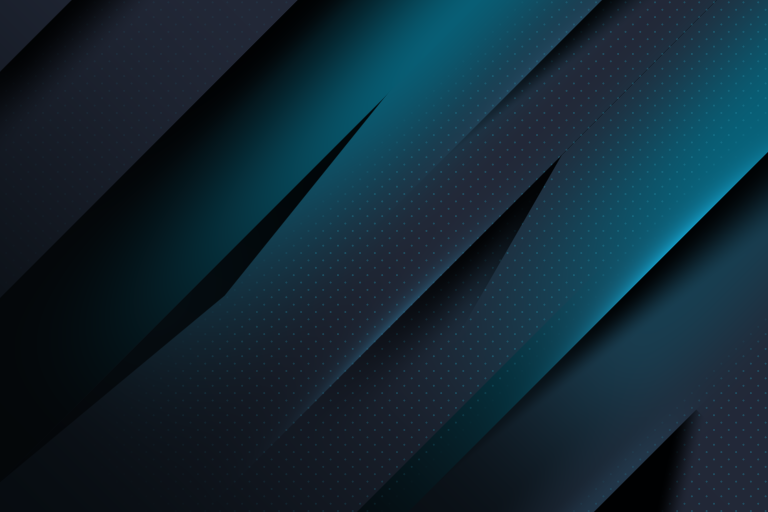
A Shadertoy shader for this background:

```glsl
#define INK vec3(0.025, 0.045, 0.062)
#define SLATE vec3(0.135, 0.158, 0.218)
#define TEAL vec3(0.03, 0.37, 0.46)
#define STEEL vec3(0.17, 0.38, 0.50)
#define CYAN vec3(0.08, 0.66, 0.84)
#define DOT_COLOR vec3(0.10, 0.42, 0.50)
#define DOT_GAP 0.0288
#define DOT_RADIUS 0.0019

// Antialiased step across a diagonal edge
float over(float d) {
    float blur = 1.2 / iResolution.y;
    return smoothstep(-blur, blur, d);
}

// Light hugging the near side of an edge, strongest at one place along it
float rimLight(float d, float width, float along, float centre, float spread) {
    float k = (along - centre) / spread;
    return exp(min(d, 0.0) / width) * (1.0 - over(d)) * exp(-k * k);
}

// Shadow cast from an edge, fading out over the given width
float castShadow(float d, float width) {
    return over(d) * (1.0 - smoothstep(0.0, max(width, 0.002), d));
}

// Distance to the nearest point of a staggered lattice
float latticeDistance(vec2 p) {
    vec2 q = (p - vec2(0.6745, 0.621)) / DOT_GAP;
    vec2 a = fract(q + 0.5) - 0.5;
    vec2 b = fract(q) - 0.5;
    return min(length(a), length(b)) * DOT_GAP;
}

// Smooth panel colours; s runs across the diagonals, t along them
vec3 panels(float s, float t) {
    vec3 base = mix(INK, SLATE, smoothstep(-0.1, 1.6, t));
    vec3 col = base;

    // Upper teal sheet
    float rise = smoothstep(0.58, 0.94, s) * smoothstep(0.2, 1.8, t);
    col = mix(col, mix(INK * 0.6, TEAL, rise), over(s - 0.582));

    // Middle sheet, teal draining into slate and back
    float fall = (1.0 - smoothstep(0.9, 1.3, s)) * smoothstep(0.25, 1.8, t);
    float back = smoothstep(1.3, 1.72, s) * smoothstep(0.9, 2.2, t);
    col = mix(col, mix(base, TEAL, max(fall, back)), over(s - 0.941));

    // Narrow strip beside the bright edge
    vec3 strip = mix(INK * 0.8, TEAL, smoothstep(0.5, 2.1, t));
    col = mix(col, strip, over(s - 1.697) * (1.0 - smoothstep(1.2, 1.75, t)));

    // Lower right sheet
    float tint = 0.4 * (1.0 - smoothstep(1.9, 2.25, s)) * smoothstep(0.6, 1.8, t);
    float dusk = (1.0 - smoothstep(0.8, 1.6, t)) * (1.0 - smoothstep(1.95, 2.15, s));
    vec3 corner = mix(mix(base, TEAL, tint), INK, 0.8 * dusk);
    return mix(col, corner, over(s - 1.797));
}

// Where the dots show
float dotMask(float s, float t) {
    float left = 0.25 * over(s - 0.14) * (1.0 - over(s - 0.582));
    float middle = smoothstep(0.97, 1.15, s) * (1.0 - smoothstep(1.68, 1.76, s));
    float right = smoothstep(2.08, 2.2, s);
    return (left + middle + right) * smoothstep(0.2, 1.2, t);
}

void mainImage(out vec4 fragColor, in vec2 fragCoord) {
    vec2 p = fragCoord / iResolution.xy * vec2(1.5, 1.0);
    float s = p.x + 1.0 - p.y;
    float t = p.x + p.y;
    float pixel = 1.0 / iResolution.y;

    vec3 col = panels(s, t);

    // Dot grid
    float dots = 1.0 - smoothstep(DOT_RADIUS - 0.6 * pixel, DOT_RADIUS + 0.6 * pixel, latticeDistance(p));
    col = mix(col, DOT_COLOR + 0.2 * col, 0.5 * dots * dotMask(s, t));

    // Lit rims
    col = mix(col, STEEL, 0.45 * rimLight(s - 1.176, 0.035, t, 1.95, 0.35));
    col = mix(col, STEEL, 0.75 * rimLight(s - 1.400, 0.022, t, 1.17, 0.32));
    col = mix(col, CYAN, 0.85 * rimLight(s - 1.797, 0.032, t, 1.84, 0.36));
    float band = smoothstep(2.07, 2.16, s) * (1.0 - over(s - 2.16));
    col = mix(col, STEEL, 0.25 * band * (1.0 - smoothstep(1.3, 1.65, t)));

    // Shadows behind the sheets
    float shade = 0.95 * castShadow(s - 0.14, 0.17) * smoothstep(0.4, 0.95, t);
    shade = max(shade, 0.9 * castShadow(s - 0.582, 0.12) * smoothstep(0.6, 1.5, t));
    shade = max(shade, 0.9 * castShadow(s - 1.176, 0.15 * (t - 1.54)) * smoothstep(1.5, 2.1, t));
    shade = max(shade, 0.97 * castShadow(s - 1.797, 0.15 * (t - 0.9)) * smoothstep(0.8, 1.7, t));

    // Long blade, bent on its far side
    float longDepth = s - 0.941;
    float longWidth = 0.075 * min((1.5625 - t) / 0.70, (t - 0.05) / 0.81);
    float longBlade = over(longDepth) * over(longWidth - longDepth);
    shade = max(shade, longBlade * mix(0.55, 0.93, smoothstep(0.2, 1.3, t)));

    // Short blade, dissolving away from its tip
    float shortDepth = s - 1.400;
    float shortWidth = max(min(0.27 * (1.795 - t), 0.15), 0.0);
    float inside = over(shortDepth) * over(shortWidth - shortDepth);
    float soft = 1.0 - smoothstep(0.0, 1.0, shortDepth / max(shortWidth, 0.002));
    float shortBlade = inside * mix(soft, 1.0, smoothstep(1.2, 1.72, t));
    shade = max(shade, 0.95 * shortBlade * smoothstep(0.65, 1.5, t));

    // Corner blade with a blurred right side
    float side = p.x - 1.352 + 0.22 * (0.195 - p.y);
    float cornerBlade = over(s - 2.16) * (1.0 - smoothstep(-0.03, 0.03, side)) * over(1.56 - t);
    shade = max(shade, cornerBlade);

    col = mix(col, vec3(0.0, 0.004, 0.008), shade);
    fragColor = vec4(col, 1.0);
}
```
